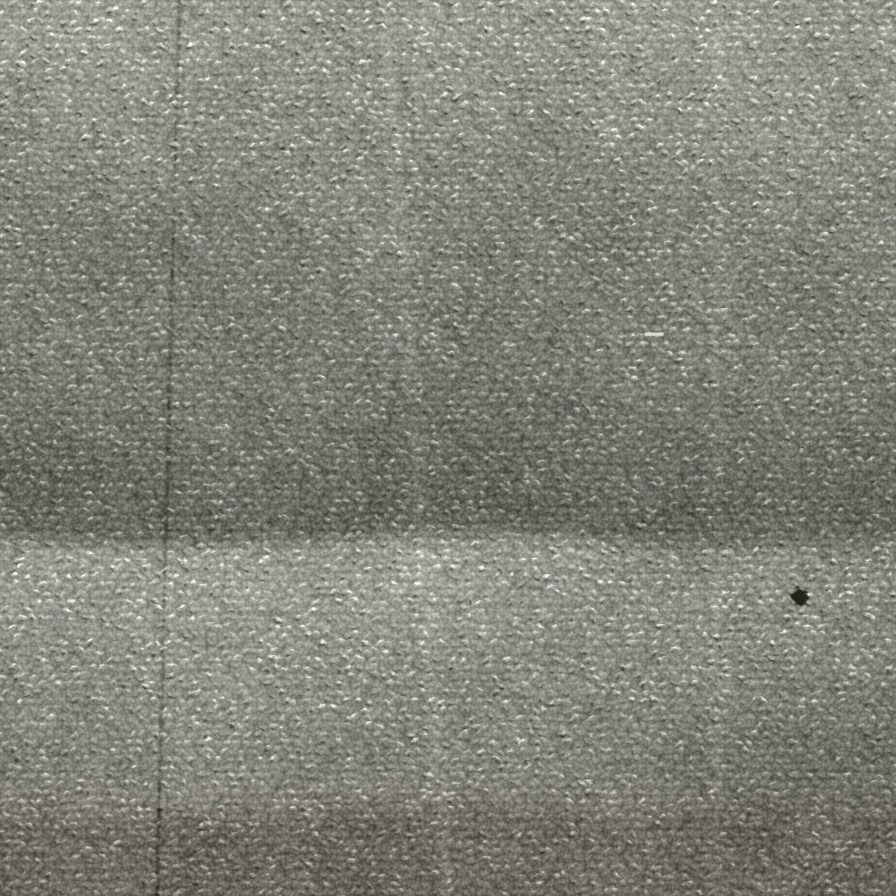
A WebGL 2 fragment shader for this texture:

```glsl
#version 300 es
precision highp float;
// Worn grey woven canvas with soft fold shadows, faint seams, lint and a small hole.
#define WEAVE vec2(88.0, 108.0)
#define JITTER 0.72
#define GAP_DEPTH 0.20
#define GLINT 0.37
#define HOOK 0.25
#define GRIT_SCALE 230.0
#define GRIT 0.18
#define BLOTCH 0.036
#define SHADE 0.40
#define EXPOSURE -0.008
#define TINT vec3(0.004, 0.005, -0.023)

uniform vec2 u_resolution;
out vec4 fragColor;

vec2 hash2(vec2 p) {
  vec3 q = fract(p.xyx * vec3(0.1031, 0.1030, 0.0973));
  q += dot(q, q.yzx + 33.33);
  return fract((q.xx + q.yz) * q.zy);
}

// Distance to the nearest scattered point
float cellular(vec2 p) {
  vec2 cell = floor(p);
  float nearest = 2.0;
  for (int y = -1; y <= 1; y++)
    for (int x = -1; x <= 1; x++) {
      vec2 c = cell + vec2(x, y);
      nearest = min(nearest, length(c + hash2(c) - p));
    }
  return nearest;
}

// Layered sines, roughly -1 to 1
float waves(vec2 p) {
  float sum = 0.0, amp = 0.5;
  for (int i = 0; i < 4; i++) {
    sum += amp * sin(p.x + 1.7 * sin(p.y * 0.8 + float(i))) * cos(p.y * 1.1 + sin(p.x * 0.6));
    p = mat2(1.5, 1.1, -1.1, 1.5) * p + 2.3;
    amp *= 0.6;
  }
  return sum;
}

// Staggered yarn knots: x = distance, y = glint above, z = dark hook below
vec3 weave(vec2 p) {
  float row = floor(p.y);
  vec3 knot = vec3(2.0, 0.0, 0.0);
  for (int j = -1; j <= 1; j++) {
    float r = row + float(j);
    float shift = 0.5 * mod(r, 2.0);
    float column = floor(p.x - shift);
    for (int i = -1; i <= 1; i++) {
      vec2 id = vec2(column + float(i), r);
      vec2 rnd = hash2(id + 17.0);
      vec2 d = p - id - vec2(shift + 0.5, 0.5) - JITTER * (rnd - 0.5) * vec2(1.0, 0.7);
      vec2 look = hash2(id + 151.0);
      vec2 size = hash2(id + 307.0);
      d.y += (look.x - 0.5) * 1.2 * d.x;
      knot.x = min(knot.x, length(d * vec2(0.85, 1.1)));
      vec2 g = (d - vec2(0.0, 0.2 - 0.7 * d.x * d.x)) / vec2(0.18 + 0.22 * size.x, 0.16);
      knot.y = max(knot.y, look.y * look.y * exp(-dot(g, g)));
      vec2 h = (d + vec2(0.1, 0.3 - 0.8 * d.x * d.x)) / vec2(0.15 + 0.3 * size.y, 0.17);
      knot.z = max(knot.z, rnd.x * rnd.x * exp(-dot(h, h)));
    }
  }
  return knot;
}

// Broad light and the shadows of the folds
float foldLight(vec2 uv) {
  float y = uv.y + 0.006 * sin(uv.x * 9.0);
  float upper = mix(SHADE, 0.48, smoothstep(0.42, 0.62, y));
  upper += 0.12 * smoothstep(0.66, 1.0, y);
  float lower = mix(0.50, 0.60, smoothstep(0.12, 0.36, y));
  lower -= 0.075 * smoothstep(0.5, 1.0, uv.x);
  float tone = mix(lower, upper, smoothstep(0.38, 0.415, y));
  return mix(SHADE, tone, smoothstep(0.07, 0.12, y));
}

float line(float x, float center, float width) {
  float d = (x - center) / width;
  return exp(-d * d);
}

void main() {
  vec2 uv = gl_FragCoord.xy / u_resolution;
  float cloud = waves(uv * 11.0) + 0.7 * waves(uv * vec2(34.0, 48.0) + 5.0);
  float tone = foldLight(uv) + BLOTCH * cloud + EXPOSURE;

  // Yarn relief, stronger where light falls
  vec2 warp = 0.0016 * vec2(waves(uv * 45.0), waves(uv * 38.0 + 7.0));
  warp += 0.0016 * vec2(waves(uv * 420.0), waves(uv * 390.0 + 3.0));
  vec3 knot = weave((uv + warp) * WEAVE);
  float lit = smoothstep(0.40, 0.58, tone);
  tone -= GAP_DEPTH * (knot.x - 0.38);
  tone += GLINT * mix(0.9, 1.05, lit) * knot.y;
  tone -= HOOK * mix(0.65, 1.15, lit) * knot.z;

  // Fine grit
  float grit = cellular(uv * GRIT_SCALE);
  tone += GRIT * (0.5 - grit);

  // Vertical seams
  float broken = 0.6 + 0.4 * waves(vec2(uv.x * 5.0, uv.y * 140.0));
  tone -= 0.18 * broken * line(uv.x, mix(0.175, 0.20, uv.y), 0.0024);
  tone += 0.08 * broken * line(uv.x, mix(0.50, 0.43, uv.y), 0.008);
  tone += 0.055 * broken * line(uv.x, 0.80, 0.007);

  // Lint thread and ragged hole
  vec2 lint = uv - vec2(0.73, 0.627);
  lint.x -= clamp(lint.x, -0.009, 0.009);
  tone = mix(tone, 0.86, 1.0 - smoothstep(0.0008, 0.0028, length(lint)));
  vec2 hole = uv - vec2(0.892, 0.334);
  float rim = length(hole * vec2(0.9, 1.1)) + 0.004 * waves(uv * 330.0);
  tone = mix(tone, 0.13 + 0.18 * knot.y, 1.0 - smoothstep(0.007, 0.012, rim));

  vec3 color = vec3(tone) + TINT;
  color.r += 0.010 * (1.0 - smoothstep(0.0, 0.3, uv.y));
  fragColor = vec4(clamp(color, 0.0, 1.0), 1.0);
}
```
